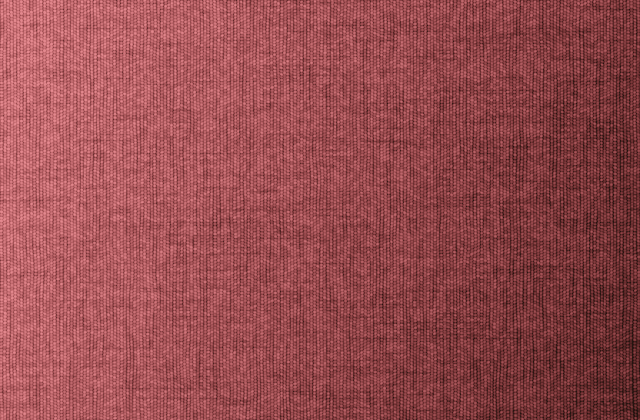
This texture is drawn by a Shadertoy shader. Its source:

```glsl
#define THREADS vec2(126.0, 134.0) // columns and rows per canvas height
#define COLUMN_GAP 0.32
#define COLUMN_SLUB 0.32
#define KNOT_GAP 0.32
#define PIT_DEPTH 0.55
#define ROW_SLUB 0.28
#define GRAIN 0.28
#define BAND_DEPTH 0.07
#define WOBBLE 0.0036
#define DARK_CLOTH vec3(0.33, 0.14, 0.14)
#define LIGHT_CLOTH vec3(0.80, 0.45, 0.47)
#define MIDTONE_DIP vec3(0.0, 0.11, 0.10)

float hash(vec2 p) {
    vec3 h = fract(vec3(p.xyx) * 0.1031);
    h += dot(h, h.yzx + 33.33);
    return fract((h.x + h.y) * h.z);
}

float noise(vec2 p) {
    vec2 cell = floor(p), f = fract(p);
    f = f * f * (3.0 - 2.0 * f);
    return mix(mix(hash(cell), hash(cell + vec2(1, 0)), f.x),
               mix(hash(cell + vec2(0, 1)), hash(cell + vec2(1, 1)), f.x), f.y);
}

// Depth of the gap beside one thread, varying over its length
float slub(float thread, float along) {
    return smoothstep(0.4, 1.0, noise(vec2(thread, along)));
}

// Darkness across a thread: 0 on its middle, 1 at its borders
float gap(float q) {
    float d = 2.0 * fract(q) - 1.0;
    return d * d;
}

// Upright columns of slanted, staggered knots, crossed by uneven rows
float weave(vec2 p) {
    p += WOBBLE * (vec2(noise(p * vec2(38.0, 14.0)), noise(p * vec2(18.0, 34.0) + 40.0)) - 0.5);
    vec2 q = p * THREADS;
    float column = floor(q.x);
    float slant = 0.7 * (noise(vec2(column, p.y * 40.0) + 90.0) - 0.5);
    float knot = q.y + 0.5 * mod(column, 2.0) + slant * (fract(q.x) - 0.5);
    vec2 border = floor(q + 0.5);

    // Pits open where columns and knots part
    float pit = PIT_DEPTH * hash(vec2(border.x, floor(knot + 0.5)) + 700.0);
    float columnDepth = COLUMN_GAP + COLUMN_SLUB * slub(border.x + 17.0, p.y * 17.0);
    float rowDepth = ROW_SLUB * slub(border.y + 511.0, p.x * 14.0);
    float shade = columnDepth * gap(q.x) + rowDepth * gap(q.y)
                + (KNOT_GAP + pit * gap(q.x)) * gap(knot);

    float grain = GRAIN * (hash(vec2(column, floor(knot)) + 300.0) - 0.5);
    float bands = noise(p * vec2(45.0, 2.5) + 70.0) + noise(p * vec2(2.5, 50.0) + 140.0) - 1.0;
    return 0.278 - shade + grain + BAND_DEPTH * bands;
}

// Soft light falling from the upper left
float lighting(vec2 uv) {
    float cloud = noise(uv * vec2(4.0, 3.0) + 9.0) - 0.5;
    return 0.92 - 0.66 * uv.x + 0.14 * (uv.y - 0.5)
         - 0.12 * uv.x * uv.x * (1.0 - uv.y) + 0.03 * cloud;
}

void mainImage(out vec4 fragColor, in vec2 fragCoord) {
    vec2 uv = fragCoord / iResolution.xy;

    // Average four samples to smooth the fine threads
    float relief = 0.0;
    for (int i = 0; i < 4; i++) {
        vec2 offset = vec2(i % 2, i / 2) * 0.5 - 0.25;
        relief += 0.25 * weave((fragCoord + offset) / iResolution.y);
    }

    // Gaps read deeper on the shaded side
    float tone = lighting(uv) + relief * mix(0.9, 1.15, uv.x);
    tone = clamp(tone, -0.4, 1.2);
    vec3 color = mix(DARK_CLOTH, LIGHT_CLOTH, tone) - MIDTONE_DIP * tone * (1.0 - tone);
    fragColor = vec4(color, 1.0);
}
```
